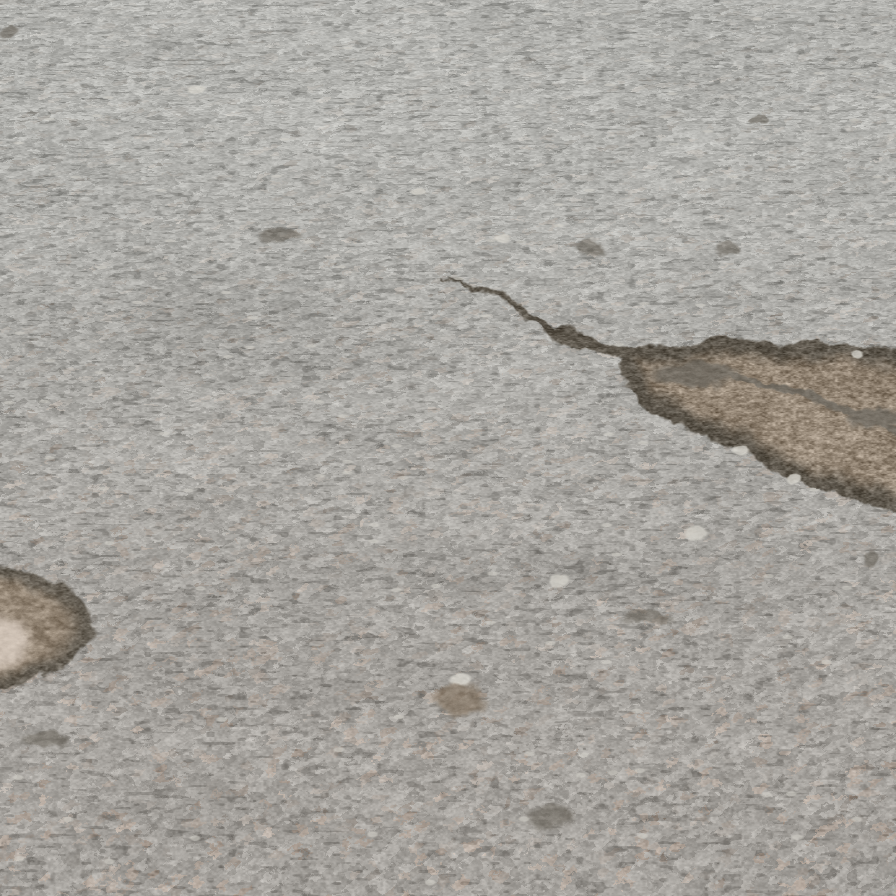
This texture is drawn by a WebGL 2 fragment shader. Its source:

```glsl
#version 300 es
precision highp float;

#define GRAIN_SCALE 150.0
#define GRAIN_CONTRAST 0.15
#define STONE_CONTRAST 0.10
#define EDGE_RAGGED 0.017
#define FORESHORTEN 0.75

uniform vec2 u_resolution;
out vec4 fragColor;

const vec3 SOIL_DARK = vec3(0.36, 0.335, 0.295);
const vec3 SOIL = vec3(0.57, 0.515, 0.45);
const vec3 WET_GREY = vec3(0.44, 0.42, 0.385);
const vec3 PALE_SAND = vec3(0.80, 0.75, 0.70);
const vec3 PEBBLE = vec3(0.82, 0.81, 0.78);

// Outline of the large hole, clockwise from its left tip
const vec2 HOLE[13] = vec2[](
  vec2(0.688, 0.614), vec2(0.76, 0.615), vec2(0.81, 0.624), vec2(0.88, 0.616),
  vec2(0.94, 0.620), vec2(1.04, 0.597), vec2(1.04, 0.418), vec2(0.94, 0.447),
  vec2(0.886, 0.461), vec2(0.833, 0.495), vec2(0.768, 0.520), vec2(0.71, 0.549),
  vec2(0.692, 0.590));
const vec2 CRACK[6] = vec2[](
  vec2(0.492, 0.691), vec2(0.534, 0.678), vec2(0.573, 0.659),
  vec2(0.618, 0.632), vec2(0.651, 0.616), vec2(0.705, 0.604));
const vec2 INNER_CRACK[5] = vec2[](
  vec2(0.74, 0.585), vec2(0.82, 0.580), vec2(0.90, 0.558),
  vec2(0.96, 0.536), vec2(1.02, 0.513));
// Marks: centre and radii
const vec4 STAINS[9] = vec4[](
  vec4(0.315, 0.737, 0.026, 0.008), vec4(0.811, 0.723, 0.015, 0.008),
  vec4(0.661, 0.721, 0.017, 0.011), vec4(0.010, 0.967, 0.016, 0.006),
  vec4(0.844, 0.867, 0.009, 0.005), vec4(0.970, 0.374, 0.010, 0.009),
  vec4(0.050, 0.173, 0.028, 0.010), vec4(0.723, 0.310, 0.030, 0.008),
  vec4(0.612, 0.088, 0.030, 0.016));
const vec4 PEBBLES[9] = vec4[](
  vec4(0.513, 0.242, 0.013, 0.009), vec4(0.777, 0.406, 0.013, 0.009),
  vec4(0.560, 0.733, 0.010, 0.006), vec4(0.625, 0.353, 0.012, 0.008),
  vec4(0.219, 0.901, 0.011, 0.006), vec4(0.957, 0.605, 0.009, 0.006),
  vec4(0.886, 0.464, 0.009, 0.006), vec4(0.827, 0.497, 0.010, 0.006),
  vec4(0.466, 0.787, 0.008, 0.004));

float hash(vec2 p) {
  vec3 q = fract(vec3(p.xyx) * 0.1031);
  q += dot(q, q.yzx + 33.33);
  return fract((q.x + q.y) * q.z);
}

float noise(vec2 p) {
  vec2 i = floor(p), f = fract(p);
  f = f * f * (3.0 - 2.0 * f);
  return mix(mix(hash(i), hash(i + vec2(1, 0)), f.x),
             mix(hash(i + vec2(0, 1)), hash(i + vec2(1, 1)), f.x), f.y);
}

float fbm(vec2 p) {
  float sum = 0.0, amp = 0.5;
  for (int i = 0; i < 4; i++) {
    sum += amp * noise(p);
    p = mat2(1.6, 1.2, -1.2, 1.6) * p + 7.3;
    amp *= 0.5;
  }
  return sum / 0.9375;
}

// Random tone of the nearest stone (x) and its tint (y)
vec2 stones(vec2 p) {
  vec2 cell = floor(p), nearest = cell;
  float best = 9.0;
  for (int y = -1; y <= 1; y++)
    for (int x = -1; x <= 1; x++) {
      vec2 c = cell + vec2(x, y);
      vec2 d = c + vec2(hash(c), hash(c + 41.7)) - p;
      if (dot(d, d) < best) { best = dot(d, d); nearest = c; }
    }
  return vec2(hash(nearest + 13.1), hash(nearest + 71.9));
}

// Distance to a segment (x) and position along it (y)
vec2 segment(vec2 p, vec2 a, vec2 b) {
  float t = clamp(dot(p - a, b - a) / dot(b - a, b - a), 0.0, 1.0);
  return vec2(length(p - mix(a, b, t)), t);
}

float holeDistance(vec2 p) {
  float d = 9.0, side = 1.0;
  for (int i = 0, j = 12; i < 13; j = i, i++) {
    vec2 a = HOLE[i], b = HOLE[j];
    d = min(d, segment(p, a, b).x);
    if ((a.y > p.y) != (b.y > p.y) &&
        p.x < a.x + (p.y - a.y) * (b.x - a.x) / (b.y - a.y)) side = -side;
  }
  return side * d;
}

float blob(vec2 p, vec4 mark) {
  return 1.0 - smoothstep(0.65, 1.1, length((p - mark.xy) / mark.zw));
}

void main() {
  vec2 uv = gl_FragCoord.xy / u_resolution;
  float soft = 1.0 / u_resolution.y + 0.001;
  vec2 ground = vec2(uv.x, uv.y * (1.25 + FORESHORTEN * uv.y));
  float fine = noise(ground * GRAIN_SCALE * 2.3 + 9.0);
  float grain = fbm(ground * GRAIN_SCALE) - 0.5;
  vec2 ragged = uv + EDGE_RAGGED * (vec2(fbm(uv * 55.0), fbm(uv * 55.0 + 31.0)) - 0.5);

  // Asphalt: broad light, grain and aggregate
  vec3 col = mix(vec3(0.645, 0.632, 0.612), vec3(0.70, 0.70, 0.685), smoothstep(0.1, 0.95, uv.y));
  col += 0.07 * (fbm(ground * vec2(5.0, 9.0)) - 0.5);
  col -= 0.035 * exp(-dot((uv - vec2(0.27, 0.64)) / vec2(0.2, 0.05), (uv - vec2(0.27, 0.64)) / vec2(0.2, 0.05)));
  vec2 stone = stones(ground * GRAIN_SCALE * 0.62 + 2.0 * grain);
  col += GRAIN_CONTRAST * grain + 0.09 * (fine - 0.5) + STONE_CONTRAST * (stone.x - 0.5);
  col += vec3(0.035, 0.004, -0.015) * smoothstep(0.8, 1.0, stone.y) * (1.2 - uv.y);
  col -= 0.10 * smoothstep(0.68, 0.85, noise(ground * vec2(85.0, 170.0)));

  // Stains and the brown patch
  for (int i = 0; i < 9; i++)
    col = mix(col, WET_GREY + 0.2 * grain, 0.65 * blob(ragged, STAINS[i]));
  col = mix(col, SOIL - 0.04 + 0.2 * grain, 0.8 * blob(ragged, vec4(0.512, 0.218, 0.032, 0.021)));

  // Tapered crack leading to the hole
  float crack = 9.0;
  for (int i = 0; i < 5; i++) {
    vec2 s = segment(ragged, CRACK[i], CRACK[i + 1]);
    crack = min(crack, s.x - mix(0.0005, 0.0095, (float(i) + s.y) / 5.0));
  }
  vec3 dirt = SOIL_DARK + 0.28 * grain + 0.13 * (fine - 0.5);
  col = mix(col, dirt, 1.0 - smoothstep(-soft, soft, crack));

  // Large hole: dark rim, earthy floor, wet inner crack
  float hole = holeDistance(ragged);
  vec3 bed = SOIL + 0.34 * grain + 0.16 * (fine - 0.5) + 0.14 * (fbm(uv * vec2(18.0, 30.0)) - 0.5);
  float inner = 9.0;
  for (int i = 0; i < 4; i++)
    inner = min(inner, segment(ragged, INNER_CRACK[i], INNER_CRACK[i + 1]).x);
  float wet = max(1.0 - smoothstep(0.002, 0.005, inner),
      max(blob(ragged, vec4(0.775, 0.582, 0.055, 0.015)), blob(ragged, vec4(0.975, 0.533, 0.035, 0.014))));
  bed = mix(bed, WET_GREY + 0.15 * grain, 0.85 * wet);
  bed = mix(dirt, bed, smoothstep(0.008, 0.030, -hole));
  col = mix(col, bed, 1.0 - smoothstep(-soft, soft, hole));

  // Small hole on the left with pale sand
  float pit = (length((ragged - vec2(-0.02, 0.30)) / vec2(0.124, 0.067)) - 1.0) * 0.067;
  vec3 sand = mix(dirt + 0.03, SOIL + 0.35 * grain, smoothstep(0.003, 0.022, -pit));
  sand = mix(sand, PALE_SAND + 0.12 * grain, 1.0 - smoothstep(0.55, 1.1, length((ragged - vec2(-0.005, 0.283)) / vec2(0.046, 0.036))));
  col = mix(col, sand, 1.0 - smoothstep(-soft, soft, pit));

  // Light pebbles, placed and scattered
  for (int i = 0; i < 9; i++)
    col = mix(col, PEBBLE + 0.1 * grain, 0.85 * blob(mix(uv, ragged, 0.5), PEBBLES[i]));
  vec2 chip = ground * 30.0, id = floor(chip);
  vec2 offset = fract(chip) - 0.25 - 0.5 * vec2(hash(id + 5.0), hash(id + 19.0));
  float present = step(0.93, hash(id + 83.0)) * step(0.0, hole);
  col = mix(col, PEBBLE, 0.6 * present * (1.0 - smoothstep(0.08, 0.16, length(offset * vec2(0.7, 1.0)))));
  fragColor = vec4(clamp(col, 0.0, 1.0), 1.0);
}
```
